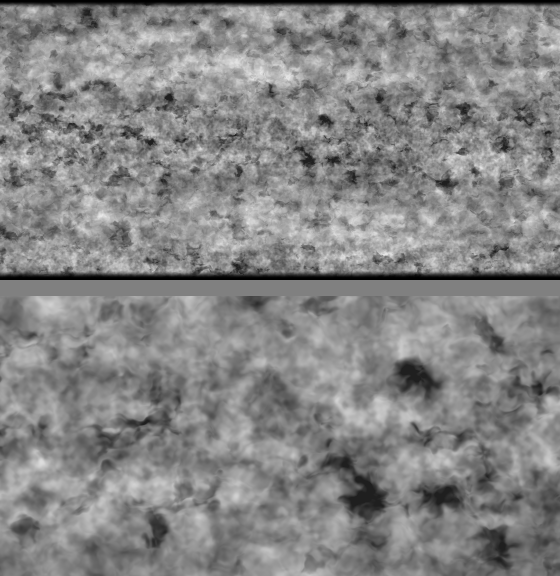
Top, the full canvas; bottom, a detail of the centre.
A Shadertoy shader for this texture:

```glsl
float hash(vec2 p) {
    vec3 q = fract(vec3(p.xyx) * 0.1031);
    q += dot(q, q.yzx + 33.33);
    return fract((q.x + q.y) * q.z);
}

float valueNoise(vec2 p) {
    vec2 cell = floor(p);
    vec2 f = fract(p);
    vec2 w = f * f * f * (f * (f * 6.0 - 15.0) + 10.0);
    float low = mix(hash(cell), hash(cell + vec2(1.0, 0.0)), w.x);
    float high = mix(hash(cell + vec2(0.0, 1.0)), hash(cell + 1.0), w.x);
    return mix(low, high, w.y);
}

// Layered noise in 0..1, turned at each octave to hide the lattice
float fbm(vec2 p, int octaves, float gain) {
    const mat2 turn = mat2(0.8, 0.6, -0.6, 0.8);
    float sum = 0.0;
    float total = 0.0;
    float weight = 1.0;
    for (int i = 0; i < octaves; i++) {
        sum += weight * valueNoise(p);
        total += weight;
        weight *= gain;
        p = turn * p * 2.03 + 17.3;
    }
    return sum / total;
}

// Soft discs of random size, one per cell with the given chance
float softSpots(vec2 p, float chance, float core) {
    vec2 cell = floor(p);
    float cover = 0.0;
    for (int y = -1; y <= 1; y++) {
        for (int x = -1; x <= 1; x++) {
            vec2 id = cell + vec2(x, y);
            vec2 center = id + vec2(hash(id + 3.7), hash(id + 51.2));
            float radius = mix(0.4, 0.9, hash(id + 87.1));
            float disc = 1.0 - smoothstep(core * radius, radius, length(p - center));
            float strength = mix(0.5, 1.0, hash(id + 23.9));
            cover = max(cover, disc * strength * step(hash(id + 131.4), chance));
        }
    }
    return cover;
}

float bump(float x, float center, float width) {
    float t = (x - center) / width;
    return exp(-t * t);
}

float edgeFade(float y) {
    return smoothstep(0.006, 0.036, y) * smoothstep(0.004, 0.03, 1.0 - y);
}

void mainImage(out vec4 fragColor, in vec2 fragCoord) {
    vec2 p = fragCoord / iResolution.y;
    vec2 wobble = vec2(fbm(p * 30.0, 3, 0.6), fbm(p * 30.0 + 40.0, 3, 0.6)) - 0.5;
    vec2 q = p + 0.025 * wobble;

    // Horizontal strata set the tone and the roughness
    float strataY = p.y + 0.06 * (fbm(p * vec2(2.5, 5.0), 3, 0.5) - 0.5);
    float middle = bump(strataY, 0.5, 0.14);
    float base = 1.0 - smoothstep(0.1, 0.18, strataY);
    float rough = clamp(0.25 + middle + 0.8 * base, 0.0, 1.2);
    float strata = fbm(p * vec2(2.2, 14.0) + 9.0, 4, 0.55) - 0.5;
    float paleRows = bump(strataY, 0.15, 0.03) + bump(strataY, 0.74, 0.035);

    // Mottling and fine grain
    float mottle = fbm(q * vec2(19.0, 23.0) + 5.0, 4, 0.65) - 0.5;
    float grain = fbm(p * 75.0 + 70.0, 2, 0.7) - 0.5;

    // Pale dapples and dark clusters
    float dapples = softSpots(q * 32.0, 0.55, 0.3);
    float clusters = smoothstep(0.56, 0.8, fbm(q * vec2(20.0, 26.0) + 120.0, 4, 0.55));
    float darkSpots = softSpots(q * 25.0 + 60.0, 0.035, 0.1);

    float gray = 0.565 + 0.38 * strata + 0.05 * paleRows - 0.03 * middle;
    gray += 0.55 * mottle + 0.26 * rough * grain;
    gray += 0.09 * dapples * (1.0 - 0.4 * base);
    gray -= clusters * (0.16 + 0.14 * rough) + 0.24 * darkSpots;

    gray = clamp(gray, 0.12, 0.9) * edgeFade(p.y);
    fragColor = vec4(vec3(gray), 1.0);
}
```
